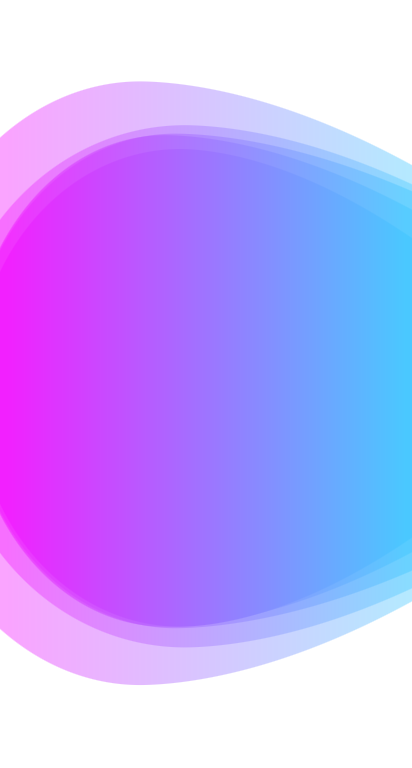
Write a Shadertoy shader that draws this background.

```glsl
// Nested translucent egg shapes on white, filled with a magenta-to-cyan sweep.
// Each egg is a half-height profile: an elliptic shoulder left of its peak and
// a power-curve taper to the right. Layers are stacked by their opacity.

const vec3 PAPER = vec3(1.0);
const vec3 MAGENTA = vec3(0.95, 0.125, 1.0);
const vec3 CYAN = vec3(0.29, 0.785, 1.0);
const float TAPER_POWER = 1.78;

// Half-height of an egg at x; drop is the height lost at the right border
float eggProfile(float x, float peak, float height, float shoulder, float drop) {
    float left = clamp((peak - x) / shoulder, 0.0, 1.0);
    float right = max(x - peak, 0.0) / (1.0 - peak);
    return height * sqrt(1.0 - left * left) - drop * pow(right, TAPER_POWER);
}

// Smooth coverage of one egg; shape = (peak, height, shoulder, drop)
float eggMask(vec2 uv, float centerY, vec4 shape) {
    float inside = eggProfile(uv.x, shape.x, shape.y, shape.z, shape.w)
                 - abs(uv.y - centerY);
    float edge = max(fwidth(inside), 1e-5);
    return clamp(inside / edge + 0.5, 0.0, 1.0);
}

// Share of the paper still visible through one egg
float eggVeil(vec2 uv, float centerY, vec4 shape, float opacity) {
    return 1.0 - opacity * eggMask(uv, centerY, shape);
}

void mainImage(out vec4 fragColor, in vec2 fragCoord) {
    vec2 uv = fragCoord / iResolution.xy;

    // Horizontal colour sweep shared by every layer
    vec3 sweep = mix(MAGENTA, CYAN, clamp((uv.x - 0.015) / 0.97, 0.0, 1.0));

    // Layers from the pale outer halo to the solid core
    float veil = eggVeil(uv, 0.501, vec4(0.340, 0.393, 0.585, 0.109), 0.41);
    veil *= eggVeil(uv, 0.497, vec4(0.449, 0.340, 0.583, 0.077), 0.40);
    veil *= eggVeil(uv, 0.504, vec4(0.425, 0.322, 0.500, 0.075), 0.50);
    veil *= eggVeil(uv, 0.504, vec4(0.400, 0.320, 0.476, 0.097), 0.60);
    veil *= eggVeil(uv, 0.495, vec4(0.437, 0.311, 0.500, 0.116), 1.00);

    fragColor = vec4(mix(sweep, PAPER, veil), 1.0);
}
```
